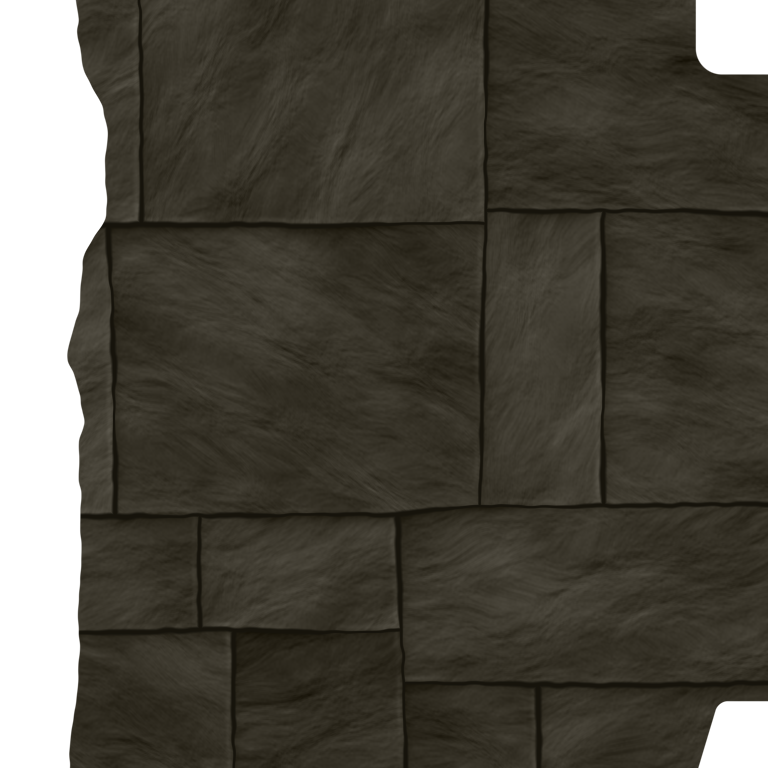
A three.js fragment shader for this texture:

```glsl
// A wall of dark, split-faced stone blocks with a ragged outline on white.
// The canvas is cut again and again into blocks; each block gets its own
// tone and grain direction, a noise relief lit from above, and dark joints.

varying vec2 vUv;

const vec3 BACKGROUND = vec3(1.0);
const vec3 TINT = vec3(0.016, 0.0, -0.042);       // warm shift added to grey
const vec3 JOINT_COLOR = vec3(0.085, 0.075, 0.045);
const vec2 LIGHT_STEP = vec2(-0.0013, 0.0036);    // offset towards the light
const vec2 GRAIN_SCALE = vec2(15.0, 29.0);        // along and across the grain
const float RELIEF = 0.27;
const float BLOTCH = 0.15;
const float JOINT = 0.0024;
const float EDGE = 0.0011;

float hash(vec2 p) {
  vec3 q = fract(p.xyx * 0.1031);
  q += dot(q, q.yzx + 33.33);
  return fract((q.x + q.y) * q.z);
}

float noise(vec2 p) {
  vec2 i = floor(p), f = fract(p);
  f = f * f * f * (f * (f * 6.0 - 15.0) + 10.0);
  return mix(mix(hash(i), hash(i + vec2(1.0, 0.0)), f.x),
             mix(hash(i + vec2(0.0, 1.0)), hash(i + 1.0), f.x), f.y);
}

float fbm(vec2 p) {
  float sum = 0.0, amp = 0.5;
  for (int i = 0; i < 5; i++) {
    sum += amp * noise(p);
    p = mat2(1.6, 1.2, -1.2, 1.6) * p + 17.3;
    amp *= 0.54;
  }
  return sum;
}

float bump(float x, float center, float width) {
  float t = (x - center) / width;
  return exp(-t * t);
}

// Turns the canvas so that x runs along the grain of a block.
vec2 alongGrain(vec2 p, float angle) {
  float c = cos(angle), s = sin(angle);
  return vec2(c * p.x + s * p.y, c * p.y - s * p.x);
}

float height(vec2 p, float angle, float seed) {
  vec2 q = alongGrain(p, angle) * GRAIN_SCALE + seed * 91.0;
  q += 0.9 * vec2(noise(q * 0.7), noise(q * 0.7 + 40.0));
  return fbm(q);
}

// Each cut narrows the block (left, bottom, right, top) to the side holding p.
bool leftOf(inout vec4 block, vec2 p, float x) {
  bool side = p.x < x;
  if (side) block.z = x; else block.x = x;
  return side;
}

bool below(inout vec4 block, vec2 p, float y) {
  bool side = p.y < y;
  if (side) block.w = y; else block.y = y;
  return side;
}

// Finds the block around p and returns its tone and grain angle.
vec2 findBlock(vec2 p, out vec4 block) {
  block = vec4(-0.2, -0.2, 1.2, 1.2);
  float bed = mix(0.329, 0.342, smoothstep(0.5, 0.64, p.x));
  if (below(block, p, bed)) {
    if (leftOf(block, p, 0.525 - 0.03 * (p.y - 0.16))) {
      if (below(block, p, 0.178)) return leftOf(block, p, 0.306) ? vec2(0.187, -0.5) : vec2(0.181, 0.25);
      return leftOf(block, p, 0.262) ? vec2(0.195, 0.4) : vec2(0.235, 0.55);
    }
    if (below(block, p, 0.109)) return leftOf(block, p, 0.700) ? vec2(0.192, -0.3) : vec2(0.200, 0.3);
    return vec2(0.211, 0.2);
  }
  if (leftOf(block, p, 0.631 + 0.012 * (p.y - 0.66))) {
    if (below(block, p, 0.707)) return leftOf(block, p, 0.146 - 0.026 * (p.y - 0.52)) ? vec2(0.252, 0.7) : vec2(0.203, -0.5);
    return leftOf(block, p, 0.184) ? vec2(0.224, 0.6) : vec2(0.215, 1.2);
  }
  if (below(block, p, 0.724)) return leftOf(block, p, 0.786) ? vec2(0.232, 1.35) : vec2(0.198, -0.25);
  return vec2(0.187, -0.2);
}

float roundedBox(vec2 p, vec2 halfSize, float radius) {
  vec2 d = abs(p) - halfSize + radius;
  return length(max(d, 0.0)) + min(max(d.x, d.y), 0.0) - radius;
}

// Signed distance to the ragged outline, positive inside the wall.
float outline(vec2 p) {
  float left = 0.104 + 0.0365 * bump(p.y, 0.831, 0.059) + 0.034 * bump(p.y, 0.733, 0.052)
    - 0.0143 * bump(p.y, 0.538, 0.039) + 0.0065 * bump(p.y, 0.46, 0.02)
    - 0.015 * bump(p.y, -0.03, 0.117) - 0.009 * bump(p.y, 1.03, 0.06);
  left += 0.005 * (noise(vec2(p.y * 45.0, 3.0)) - 0.5);
  float topNotch = roundedBox(p - vec2(1.106, 1.103), vec2(0.2), 0.034);
  float lowNotch = roundedBox(p - vec2(1.135 - 0.3 * (0.086 - p.y), -0.113), vec2(0.2), 0.012);
  return min(p.x - left, min(topNotch, lowNotch));
}

void main() {
  vec2 p = vUv;
  vec2 wobble = vec2(noise(p * 7.0), noise(p * 7.0 + 50.0)) - 0.5;
  vec2 chipping = vec2(noise(p * 55.0), noise(p * 55.0 + 90.0)) - 0.5;
  vec2 bent = p + 0.006 * wobble + 0.0025 * chipping;
  vec4 block;
  vec2 look = findBlock(bent, block);
  float seed = hash(look * 1000.0);

  // Split stone face: relief with deeper hollows, then broad stains.
  float lit = height(p, look.y, seed) - height(p + LIGHT_STEP, look.y, seed);
  float stain = fbm(alongGrain(p, look.y) * vec2(7.0, 12.0) + seed * 53.0) - 0.52;
  float tone = look.x + RELIEF * lit * (lit < 0.0 ? 1.2 : 1.0) + BLOTCH * stain;
  tone += 0.014 * (noise(p * 310.0) - 0.5);

  // Shadows under the block above, worn rims and dark joints.
  vec4 gap = vec4(bent - block.xy, block.zw - bent);
  float edge = min(min(gap.x, gap.y), min(gap.z, gap.w));
  float overhang = 0.75 * noise(vec2(p.x * 11.0, seed * 70.0));
  tone *= 1.0 - overhang * exp(-gap.w / 0.011);
  tone *= 1.0 - 0.25 * exp(-gap.x / 0.008);
  tone += 0.05 * noise(p * 28.0) * bump(min(gap.y, gap.z), 0.0065, 0.0035);
  float joint = JOINT * (0.45 + 1.1 * noise(p * 13.0 + 20.0));
  vec3 color = mix(JOINT_COLOR, vec3(tone) + TINT, smoothstep(joint * 0.4, joint * 1.8, edge));

  float wall = smoothstep(-EDGE, EDGE, outline(p));
  gl_FragColor = vec4(mix(BACKGROUND, max(color, 0.0), wall), 1.0);
}
```
